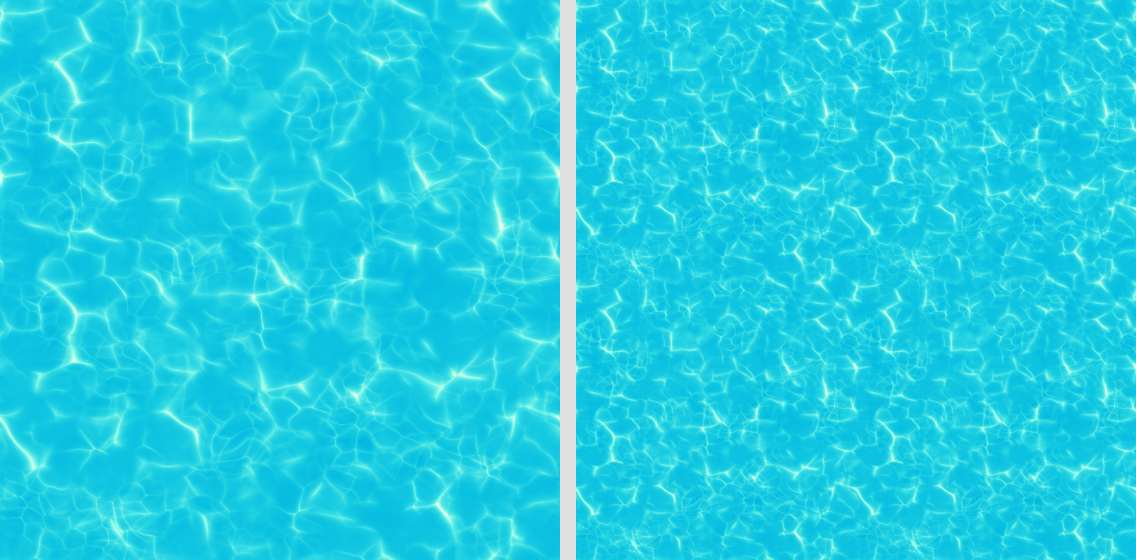
Left: one tile. Right: repeated 2 by 2.
This texture is drawn by a Shadertoy shader. Its source:

```glsl
// Tileable sunlit pool water: broken caustic lines and wisps over turquoise.
#define CELLS_WIDE vec2(9.0, 12.0)   // whole cells per canvas, main web
#define CELLS_FINE vec2(15.0, 20.0)  // whole cells per canvas, faint web
#define CELLS_WISP vec2(27.0, 36.0)  // whole cells per canvas, wisps
#define WARP 0.022                   // bending of the lines
#define LINE_LIGHT 0.56              // sharp core of a line
#define GLOW_LIGHT 0.10              // haze around a line
#define NODE_LIGHT 0.42              // sparkle where lines meet
#define FIBRE_LIGHT 0.035            // fine feathering
#define BASE_LIGHT 0.031             // open water
#define STREAK_NORMAL vec2(0.89, 0.45) // across the brightest streaks
#define DEEP_COLOR vec3(0.015, 0.71, 0.876)

// Integer hash of a wrapped lattice cell, two values in 0..1
vec2 hash2(vec2 cell, vec2 period, float seed) {
    cell -= period * floor((cell + 0.5) / period);
    uvec2 v = uvec2(cell + 0.5) + uvec2(seed * 101.0, seed * 57.0);
    v = v * 1664525u + 1013904223u;
    v.x += v.y * 1664525u;
    v.y += v.x * 1664525u;
    v ^= v >> 16u;
    v.x += v.y * 1664525u;
    v.y += v.x * 1664525u;
    v ^= v >> 16u;
    return vec2(v & 65535u) / 65535.0;
}

float cornerSlope(vec2 cell, vec2 offset, vec2 period, float seed) {
    float angle = 6.2831853 * hash2(cell, period, seed).x;
    return dot(vec2(cos(angle), sin(angle)), offset);
}

// Gradient noise that wraps after a whole period
float noise(vec2 uv, vec2 period, float seed) {
    vec2 p = uv * period, i = floor(p), f = p - i, e = vec2(1.0, 0.0);
    vec2 u = f * f * f * (f * (f * 6.0 - 15.0) + 10.0);
    float low = mix(cornerSlope(i, f, period, seed),
                    cornerSlope(i + e.xy, f - e.xy, period, seed), u.x);
    float high = mix(cornerSlope(i + e.yx, f - e.yx, period, seed),
                     cornerSlope(i + e.xx, f - e.xx, period, seed), u.x);
    return mix(low, high, u.y);
}

vec2 noise2(vec2 uv, vec2 period, float seed) {
    return vec2(noise(uv, period, seed), noise(uv, period, seed + 1.0));
}

// Light along the borders of wrapped cells; strength fades and softens them
float caustics(vec2 uv, vec2 period, float seed, float strength) {
    vec2 p = uv * period, i = floor(p), f = p - i;
    vec2 first = vec2(0.0), second = vec2(1.0);
    vec3 near = vec3(8.0);
    for (int y = -1; y <= 1; y++)
    for (int x = -1; x <= 1; x++) {
        vec2 o = vec2(x, y);
        vec2 site = o + 0.08 + 0.84 * hash2(i + o, period, seed) - f;
        float d = length(site);
        if (d < near.x) {
            near = vec3(d, near.xy);
            second = first;
            first = site;
        } else if (d < near.y) {
            near = vec3(near.x, d, near.y);
            second = site;
        } else {
            near.z = min(near.z, d);
        }
    }
    float edge = near.y - near.x, node = near.z - near.x;
    float slant = abs(dot(normalize(second - first), STREAK_NORMAL));
    float streak = mix(0.5, 1.4, slant * slant * slant);
    float core = exp(-edge / mix(0.13, 0.06, strength)) * streak;
    return strength * (LINE_LIGHT * core
                     + GLOW_LIGHT * exp(-edge / 0.28)
                     + NODE_LIGHT * exp(-node / 0.09));
}

// Patches of 0..1 that break the lines into arcs
float patches(vec2 uv, float count, float seed) {
    float n = noise(uv, vec2(count), seed) + 0.5 * noise(uv, vec2(2.0 * count), seed + 1.0);
    return smoothstep(-0.22, 0.55, n);
}

// Turquoise ramp, from deep water to pale sparkle
vec3 waterColor(float light) {
    float green = 0.2 * pow(light / 0.335, 0.6);
    vec3 color = DEEP_COLOR + vec3(light, green, 0.08 * light);
    return min(color, vec3(0.92, 0.985, 0.91));
}

void mainImage(out vec4 fragColor, in vec2 fragCoord) {
    vec2 uv = fragCoord / iResolution.xy;

    // Ripples bend the web and fray its thinner parts
    vec2 bent = uv + WARP * noise2(uv, vec2(8.0), 3.0)
                   + 0.5 * WARP * noise2(uv, vec2(19.0), 5.0);
    vec2 frayed = bent + 0.5 * WARP * noise2(uv, vec2(14.0), 7.0)
                       + 0.25 * WARP * noise2(uv, vec2(37.0), 9.0);

    // Broad shading of open water
    float shade = noise(uv, vec2(5.0), 17.0) + 0.8 * noise(bent, vec2(13.0), 19.0);
    float light = BASE_LIGHT + 0.032 * shade;

    // Webs of lines, each broken up on its own
    light += caustics(bent, CELLS_WIDE, 23.0, patches(uv, 11.0, 11.0));
    light += 0.5 * caustics(frayed, CELLS_FINE, 29.0, patches(uv, 12.0, 13.0));
    float wispArea = patches(uv, 7.0, 37.0);
    light += 0.28 * caustics(frayed, CELLS_WISP, 31.0, wispArea);

    // Feathering, stronger where there is light
    float fibre = noise(frayed, vec2(34.0, 46.0), 41.0)
                + 0.7 * noise(frayed, vec2(70.0, 94.0), 43.0);
    light += fibre * (0.008 + FIBRE_LIGHT * wispArea + 0.22 * min(light, 0.25));

    fragColor = vec4(waterColor(max(light, 0.0)), 1.0);
}
```
